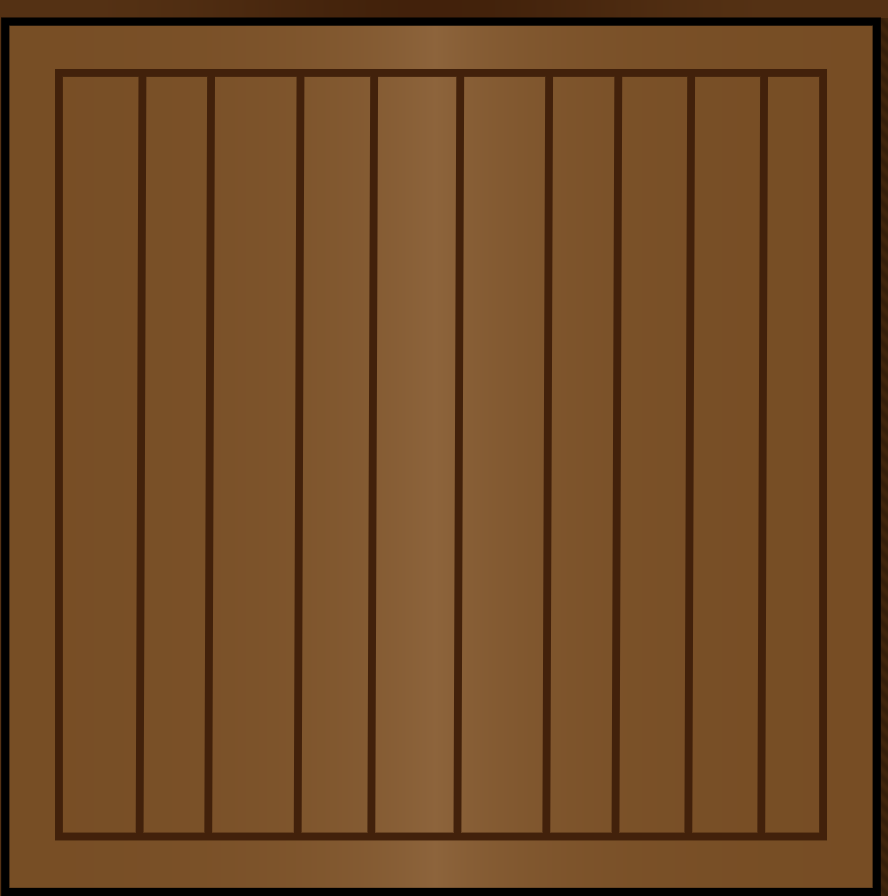
Write a Shadertoy shader that draws this texture.

```glsl
// A square wooden panel with a black rim, a grooved frame and slightly leaning planks.
#define WOOD vec3(0.463, 0.300, 0.140)
#define SHEEN vec3(0.090, 0.092, 0.094)
#define GROOVE vec3(0.257, 0.130, 0.042)
#define SURROUND vec3(0.330, 0.192, 0.078)
#define SIDE_SHADE vec3(0.225, 0.130, 0.045)
#define SHEEN_X 0.486
#define LEAN 0.0037
#define LINE_HALF 0.0044
#define RIM_HALF 0.0046

const vec2 RIM_CENTER = vec2(0.4922, 0.4902);
const vec2 RIM_SIZE = vec2(0.4863, 0.4857);
const vec2 FRAME_CENTER = vec2(0.4922, 0.4925);
const vec2 FRAME_SIZE = vec2(0.4264, 0.4261);

// Signed distance to a box with square corners
float boxDistance(vec2 p, vec2 halfSize) {
    vec2 d = abs(p) - halfSize;
    return max(d.x, d.y);
}

// Antialiased coverage of a signed distance
float coverage(float d, float pixel) {
    return clamp(0.5 - d / pixel, 0.0, 1.0);
}

// Vertical band of light, a little wider on its left side
float sheen(float x) {
    float offset = x - SHEEN_X;
    float reach = offset < 0.0 ? 0.155 : 0.130;
    return exp(-abs(offset) / reach);
}

// Distance to the nearest unevenly spaced groove between planks
float plankDistance(vec2 p) {
    float seams[9] = float[9](0.1574, 0.2340, 0.3338, 0.4160, 0.5121,
                             0.6113, 0.6885, 0.7698, 0.8512);
    float x = p.x - LEAN * (p.y - FRAME_CENTER.y);
    float nearest = 1.0;
    for (int i = 0; i < 9; i++) {
        nearest = min(nearest, abs(x - seams[i]));
    }
    return nearest - LINE_HALF;
}

// Dark backing: a top strip shaded in the middle and a hatched right strip
vec3 backing(vec2 p) {
    float middle = smoothstep(0.40, 0.0, abs(p.x - 0.48));
    vec3 color = mix(SURROUND, GROOVE, middle);
    float hatch = 0.5 + 0.5 * cos(6.28318 * (p.x + p.y) * 64.0);
    vec3 side = SIDE_SHADE * (0.92 + 0.20 * hatch);
    float onSide = step(RIM_CENTER.x + RIM_SIZE.x, p.x) * step(p.y, 0.98);
    return mix(color, side, onSide);
}

void mainImage(out vec4 fragColor, in vec2 fragCoord) {
    vec2 p = fragCoord / iResolution.y;
    float pixel = 1.0 / iResolution.y;

    // Panel over its backing
    float rim = boxDistance(p - RIM_CENTER, RIM_SIZE);
    vec3 wood = WOOD + SHEEN * sheen(p.x);
    vec3 color = mix(backing(p), wood, coverage(rim, pixel));

    // Frame groove and the plank seams inside it
    float frame = boxDistance(p - FRAME_CENTER, FRAME_SIZE);
    float seams = max(plankDistance(p), frame);
    float grooves = min(abs(frame) - LINE_HALF, seams);
    color = mix(color, GROOVE, coverage(grooves, pixel));

    // Black rim
    color = mix(color, vec3(0.0), coverage(abs(rim) - RIM_HALF, pixel));
    fragColor = vec4(color, 1.0);
}
```
